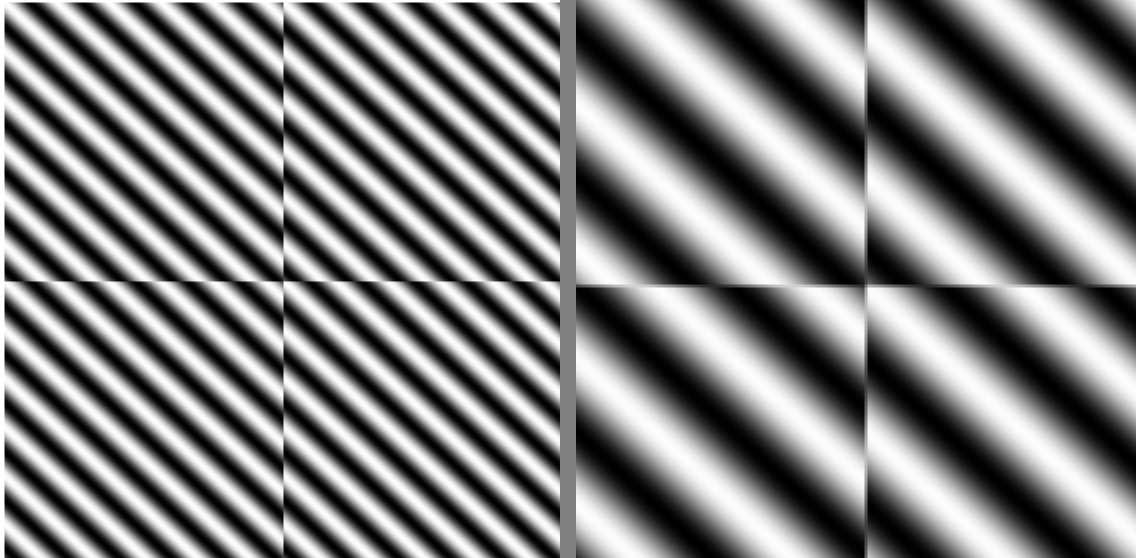
Left: the whole. Right: its middle third, enlarged.
Write a Shadertoy shader that draws this pattern.

```glsl
// Draws square tiles of soft diagonal black and white waves, offset from a white edge.
#define TILE 0.5                      // tile side, in canvas heights
#define MARGIN vec2(0.0078, 0.0042)   // white strip at the left and top
#define WAVES vec2(-5.35, 5.75)       // wave cycles per tile, across and down
#define PHASE 0.0                     // cycle offset at a tile's top left corner
#define SOFTNESS 0.003                // width of the seam blur, in canvas heights
#define DARK 0.0
#define LIGHT 0.99
#define SAMPLES 4

const float TAU = 6.28319;

// Brightness at a point measured rightward and downward from the top left.
float waveTiles(vec2 p) {
    vec2 q = p - MARGIN;
    if (min(q.x, q.y) < 0.0) return 1.0;
    vec2 cell = fract(q / TILE);
    float wave = 0.5 + 0.5 * cos(TAU * (dot(cell, WAVES) + PHASE));
    return mix(DARK, LIGHT, wave);
}

void mainImage(out vec4 fragColor, in vec2 fragCoord) {
    vec2 p = vec2(fragCoord.x, iResolution.y - fragCoord.y) / iResolution.y;
    float blur = max(SOFTNESS, 1.0 / iResolution.y);

    // Average a small grid of samples to smooth the seams.
    float sum = 0.0;
    for (int j = 0; j < SAMPLES; j++) {
        for (int i = 0; i < SAMPLES; i++) {
            vec2 offset = (vec2(i, j) + 0.5) / float(SAMPLES) - 0.5;
            sum += waveTiles(p + offset * blur);
        }
    }
    fragColor = vec4(vec3(sum / float(SAMPLES * SAMPLES)), 1.0);
}
```
